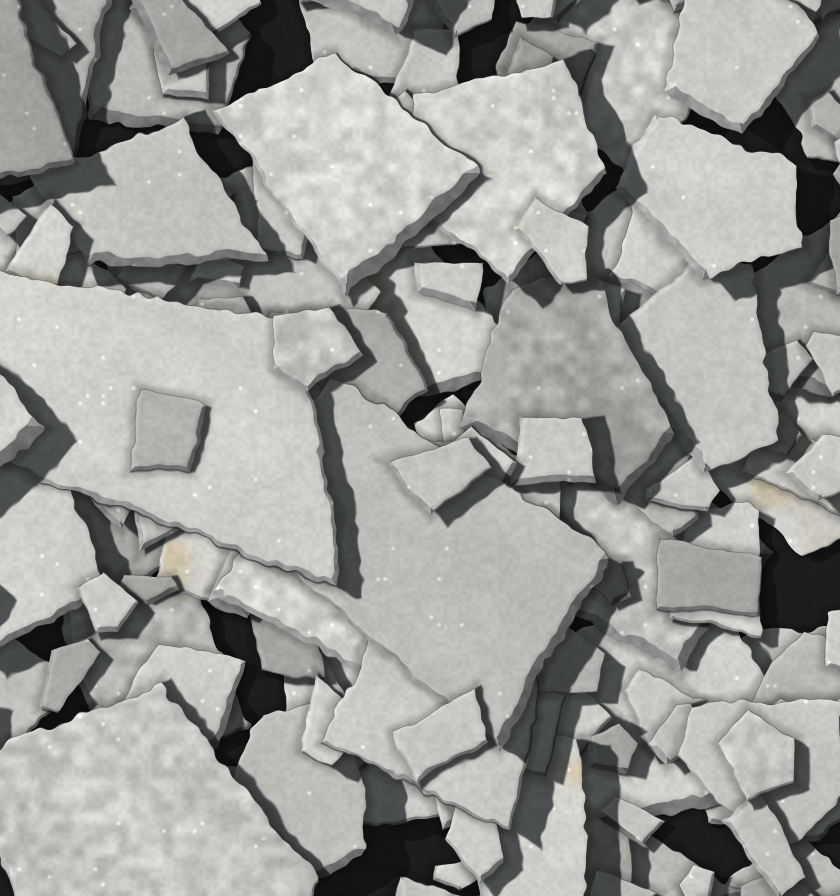
A WebGL 1 fragment shader for this texture:

```glsl
precision highp float;
// A sunlit heap of broken pale marble slabs and chips with hard shadows.
uniform vec2 u_resolution;

const vec2 LIGHT = vec2(-0.85, 0.53);

float hash(vec2 p) {
  vec3 q = fract(p.xyx * 0.1031);
  q += dot(q, q.yzx + 33.33);
  return fract((q.x + q.y) * q.z);
}

float noise(vec2 p) {
  vec2 i = floor(p), f = fract(p);
  f = f * f * (3.0 - 2.0 * f);
  return mix(mix(hash(i), hash(i + vec2(1.0, 0.0)), f.x),
             mix(hash(i + vec2(0.0, 1.0)), hash(i + 1.0), f.x), f.y);
}

// Top face of one slab: base tone, soft veins, some coarse or stained ones
vec3 marble(vec2 p, vec2 q, vec2 axis, vec2 key, float tone) {
  vec2 along = vec2(dot(q, axis), dot(q, vec2(-axis.y, axis.x)));
  float vein = noise(along * vec2(5.0, 22.0) + key * 3.7) - 0.5;
  float cloud = noise(q * 14.0 + key * 5.1) - 0.5;
  float coarse = step(0.86, hash(key + 8.3)) * (noise(p * 75.0) - 0.5);
  vec3 face = vec3(1.0, 0.997, 0.975) * (tone + 0.045 * vein + 0.04 * cloud + 0.16 * coarse);
  float stain = step(0.85, hash(key + 6.9)) * smoothstep(0.55, 0.95, noise(q * 18.0 + key));
  return mix(face, face * vec3(1.0, 0.94, 0.83), stain);
}

// Lays one generation of slabs over the heap, upper left ones last
void scatter(vec2 p, float jag, float seed, float cell, float share, float radius,
             float stretch, float lift, inout vec3 stone, inout float shade) {
  float px = 0.8 / u_resolution.x;
  vec2 home = floor(p / cell);
  jag *= min(1.0, cell * 4.5);
  for (int j = 0; j < 3; j++) {
    for (int i = 0; i < 3; i++) {
      vec2 id = home + vec2(1.0 - float(i), float(j) - 1.0);
      vec2 key = id + seed * vec2(37.0, 91.0);
      if (hash(key) > share) continue;
      vec2 q = p - cell * (id + 0.25 + 0.5 * vec2(hash(key + 5.3), hash(key + 9.7)));
      if (length(q) > 1.35 * cell) continue;

      float turn = 6.2832 * hash(key + 2.1);
      vec2 axis = vec2(cos(turn), sin(turn));
      float longer = 1.0 + stretch * hash(key + 3.4);
      float size = cell * radius * mix(0.75, 1.1, hash(key + 4.6));
      float sides = hash(key + 7.2) > 0.45 ? 4.0 : 5.0;
      vec2 drop = -LIGHT * lift * mix(0.5, 1.4, hash(key + 1.7));
      vec2 thick = lift * 0.4 * vec2(hash(key + 1.2) - 0.6, -hash(key + 1.4));

      // Convex outline, its visible thickness and its swept shadow
      float top = -1.0, body = -1.0, shadow = -1.0, facing = 0.0;
      for (int k = 0; k < 5; k++) {
        vec2 edge = key + float(k) * 3.17 + 20.4;
        float angle = turn + (float(k) + 0.36 * hash(edge)) * 6.2832 / sides;
        vec2 n = vec2(cos(angle), sin(angle));
        float u = dot(n, axis);
        float reach = sqrt(u * u * longer * longer + (1.0 - u * u) / (longer * longer));
        float d = dot(q, n) - size * reach * mix(0.75, 1.1, hash(edge + 0.37)) + jag;
        float wall = d - max(0.0, dot(n, thick));
        top = max(top, d);
        shadow = max(shadow, d - max(0.0, dot(n, drop)));
        if (wall > body) {
          body = wall;
          facing = dot(n, LIGHT);
        }
      }

      shade = max(shade, smoothstep(0.002, -0.002, shadow));
      stone *= 1.0 - 0.22 * smoothstep(0.014, 0.0, body);
      if (body < px) {
        float h = hash(key + 6.1);
        float tone = 0.82 - 0.2 * h * h;
        vec3 face = marble(p, q, axis, key, tone);
        face += 0.07 * facing * smoothstep(-0.006, 0.0, top);
        vec3 flank = vec3(0.99, 1.0, 0.99) * tone * (0.76 + 0.26 * facing);
        flank *= 0.9 + 0.2 * noise(p * 120.0);
        float cover = smoothstep(px, -px, body);
        stone = mix(stone, mix(flank, face, smoothstep(px, -px, top)), cover);
        shade *= 1.0 - cover;
      }
    }
  }
}

void main() {
  vec2 p = gl_FragCoord.xy / u_resolution.x + 3.0;
  float jag = 0.011 * (noise(p * 26.0) - 0.5) + 0.006 * (noise(p * 85.0) - 0.5);
  vec3 stone = vec3(0.2);
  float shade = 0.7;

  // Heap from the bed up: seed, cell, share, radius, stretch, lift
  scatter(p, jag, 1.0, 0.24, 0.90, 0.52, 0.3, 0.040, stone, shade);
  scatter(p, jag, 2.0, 0.15, 0.65, 0.40, 0.6, 0.030, stone, shade);
  scatter(p, jag, 3.0, 0.09, 0.40, 0.30, 0.8, 0.022, stone, shade);
  scatter(p, jag, 4.0, 0.25, 0.65, 0.42, 0.5, 0.044, stone, shade);
  scatter(p, jag, 5.0, 0.12, 0.28, 0.32, 0.8, 0.026, stone, shade);
  scatter(p, jag, 6.0, 0.37, 0.68, 0.46, 0.3, 0.050, stone, shade);
  scatter(p, jag, 7.0, 0.15, 0.12, 0.32, 0.7, 0.024, stone, shade);

  // Sugary grain and scattered crystal glints
  stone *= 1.0 + 0.07 * (noise(p * 230.0) - 0.5) + 0.05 * (noise(p * 90.0) - 0.5);
  vec2 g = p * 110.0;
  float glint = step(0.982, hash(floor(g))) * smoothstep(0.4, 0.1, length(fract(g) - 0.5));
  stone += 0.14 * glint * (1.0 - shade);
  stone *= mix(vec3(1.0), vec3(0.36, 0.375, 0.385), shade);
  gl_FragColor = vec4(stone, 1.0);
}
```
